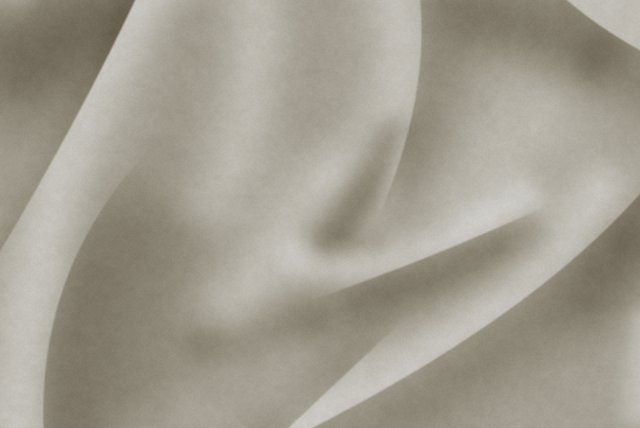
A Shadertoy shader for this texture:

```glsl
// Draped ivory satin: broad soft folds, crisp creases and a fine woven grain.
#define BASE_TONE 0.645
#define EDGE_SOFT 0.004
#define GRAIN 0.022
#define MOTTLE 0.016
#define WEAVE 0.006
#define THREADS 210.0
#define SHADOW_COLOR vec3(0.45, 0.42, 0.36)
#define LIGHT_COLOR vec3(0.79, 0.78, 0.76)

float hash(vec2 p) {
    vec3 q = fract(vec3(p.xyx) * 0.1031);
    q += dot(q, q.yzx + 33.33);
    return fract((q.x + q.y) * q.z);
}

float noise(vec2 p) {
    vec2 i = floor(p), f = fract(p);
    f = f * f * (3.0 - 2.0 * f);
    return mix(mix(hash(i), hash(i + vec2(1, 0)), f.x),
               mix(hash(i + vec2(0, 1)), hash(i + vec2(1, 1)), f.x), f.y);
}

// Quadratic curve: x = distance, positive left of travel; y = curve parameter
vec2 curve(vec2 p, vec2 a, vec2 b, vec2 c) {
    vec2 bend = a - 2.0 * b + c, chord = c - a;
    float t = clamp(dot(p - a, chord) / dot(chord, chord), 0.0, 1.0);
    for (int i = 0; i < 5; i++) {
        vec2 r = a + t * (2.0 * (b - a) + t * bend) - p;
        vec2 v = 2.0 * (b - a + t * bend);
        float vv = dot(v, v);
        t = clamp(t - dot(r, v) / max(vv + 2.0 * dot(r, bend), 0.4 * vv), 0.0, 1.0);
    }
    vec2 d = p - a - t * (2.0 * (b - a) + t * bend);
    vec2 v = b - a + t * bend;
    return vec2(length(d) * (v.x * d.y - v.y * d.x < 0.0 ? -1.0 : 1.0), t);
}

float bell(float d, float width) { return exp(-d * d / (width * width)); }

float side(float d) {
    float w = max(EDGE_SOFT, 0.8 / iResolution.y);
    return smoothstep(-w, w, d);
}

// Soft band of light or shade along a curve
float band(vec2 p, vec2 a, vec2 b, vec2 c, float width) {
    return bell(curve(p, a, b, c).x, width);
}

// Soft straight band
float glow(vec2 p, vec2 a, vec2 b, float width) {
    vec2 s = b - a;
    return bell(length(p - a - s * clamp(dot(p - a, s) / dot(s, s), 0.0, 1.0)), width);
}

// Sharp step: left and right tones fall off separately, fading at the ends
float crease(vec2 k, float fadeIn, float fadeOut, vec2 width, vec2 amount) {
    float ends = smoothstep(0.0, fadeIn, k.y) * smoothstep(0.0, fadeOut, 1.0 - k.y);
    return ends * mix(amount.y * bell(k.x, width.y), amount.x * bell(k.x, width.x), side(k.x));
}

float clothTone(vec2 p) {
    float t = BASE_TONE;

    // Left ridge and the valley beside it
    t += 0.13 * band(p, vec2(0.36, 1.05), vec2(0.07, 0.62), vec2(0.04, -0.05), 0.085);
    t += crease(curve(p, vec2(0.105, -0.05), vec2(0.068, 0.395), vec2(0.40, 0.70)),
                0.01, 0.6, vec2(0.03, 0.12), vec2(0.0, -0.15));
    t -= 0.10 * glow(p, vec2(0.27, 0.08), vec2(0.36, 0.42), 0.16);
    t -= 0.03 * glow(p, vec2(0.46, 0.95), vec2(0.40, 0.66), 0.07);

    // Upper middle sweep
    t += 0.09 * band(p, vec2(0.60, 1.0), vec2(0.61, 0.74), vec2(0.50, 0.54), 0.08);
    t -= 0.02 * glow(p, vec2(0.73, 0.97), vec2(0.70, 0.68), 0.07);
    t += 0.11 * band(p, vec2(0.92, 1.02), vec2(0.98, 0.72), vec2(0.79, 0.60), 0.075);
    t += 0.10 * band(p, vec2(0.71, 0.51), vec2(0.66, 0.43), vec2(0.54, 0.30), 0.085);

    // Hanging pouch: hollow, inner lip and right edge
    t -= 0.15 * band(p, vec2(0.75, 0.44), vec2(0.80, 0.47), vec2(0.91, 0.67), 0.055);
    t -= 0.06 * glow(p, vec2(0.78, 0.43), vec2(0.87, 0.44), 0.04);
    t += 0.06 * band(p, vec2(0.94, 0.66), vec2(0.91, 0.52), vec2(0.86, 0.46), 0.03);
    t += crease(curve(p, vec2(0.975, 1.05), vec2(1.02, 0.775), vec2(0.86, 0.44)),
                0.01, 0.35, vec2(0.10, 0.03), vec2(-0.12, 0.02));

    // Lower rim and the hollow beneath
    t += 0.13 * band(p, vec2(0.72, 0.40), vec2(0.90, 0.32), vec2(1.22, 0.53), 0.055);
    t += crease(curve(p, vec2(0.70, 0.29), vec2(1.0, 0.39), vec2(1.30, 0.53)),
                0.35, 0.3, vec2(0.03, 0.075), vec2(0.0, -0.17));
    t -= 0.07 * band(p, vec2(0.76, 0.26), vec2(1.05, 0.31), vec2(1.22, 0.45), 0.07);
    t -= 0.08 * glow(p, vec2(0.48, 0.19), vec2(0.70, 0.25), 0.055);

    // Right sheet
    t -= 0.14 * glow(p, vec2(1.13, 0.97), vec2(1.36, 0.88), 0.09);
    t -= 0.08 * glow(p, vec2(1.42, 0.84), vec2(1.52, 0.78), 0.07);
    t += 0.08 * glow(p, vec2(1.26, 0.74), vec2(1.10, 0.56), 0.12);

    // Lower diagonal fold
    t += 0.13 * band(p, vec2(1.40, 0.55), vec2(1.30, 0.33), vec2(0.72, 0.0), 0.075);
    t += crease(curve(p, vec2(0.62, -0.05), vec2(0.78, 0.10), vec2(0.95, 0.26)),
                0.01, 0.4, vec2(0.06, 0.04), vec2(-0.10, 0.03));
    t += crease(curve(p, vec2(1.54, 0.60), vec2(1.28, 0.275), vec2(0.69, -0.02)),
                0.01, 0.05, vec2(0.13, 0.03), vec2(-0.17, 0.0));
    t -= 0.07 * glow(p, vec2(1.47, 0.42), vec2(1.40, 0.30), 0.09);
    t += 0.11 * glow(p, vec2(1.51, 0.24), vec2(1.50, 0.05), 0.05);
    t += 0.03 * glow(p, vec2(0.32, 0.0), vec2(0.44, 0.03), 0.07);
    return t;
}

void mainImage(out vec4 fragColor, in vec2 fragCoord) {
    vec2 p = fragCoord / iResolution.y;
    float tone = clothTone(p);

    // Raised corner on the right casts a shade below
    float corner = curve(p, vec2(1.27, 1.05), vec2(1.39, 0.93), vec2(1.56, 0.85)).x;
    tone = mix(tone - 0.05 * bell(corner, 0.06), 0.75, side(corner));

    // Shaded sheet behind the left ridge
    float ridge = curve(p, vec2(0.33, 1.03), vec2(0.176, 0.70), vec2(-0.05, 0.33)).x;
    float back = 0.63 - 0.18 * glow(p, vec2(0.06, 0.86), vec2(0.27, 0.96), 0.14);
    back += 0.08 * glow(p, vec2(-0.02, 1.02), vec2(0.05, 1.02), 0.04) - 0.05 * bell(ridge, 0.04);
    tone = mix(back, tone, side(ridge));

    // Mottled sheen, woven threads and grain
    tone += MOTTLE * (noise(p * 24.0) + noise(p * 65.0) - 1.0);
    tone += WEAVE * sin(THREADS * 6.2832 * dot(p, vec2(0.35, 0.94)));
    tone += GRAIN * (noise(p * 260.0) - 0.5);

    float k = (tone - SHADOW_COLOR.r) / (LIGHT_COLOR.r - SHADOW_COLOR.r);
    vec3 color = mix(SHADOW_COLOR, LIGHT_COLOR, k);
    color.b -= 0.06 * max(k * (1.0 - k), 0.0);
    fragColor = vec4(clamp(color, 0.0, 1.0), 1.0);
}
```
